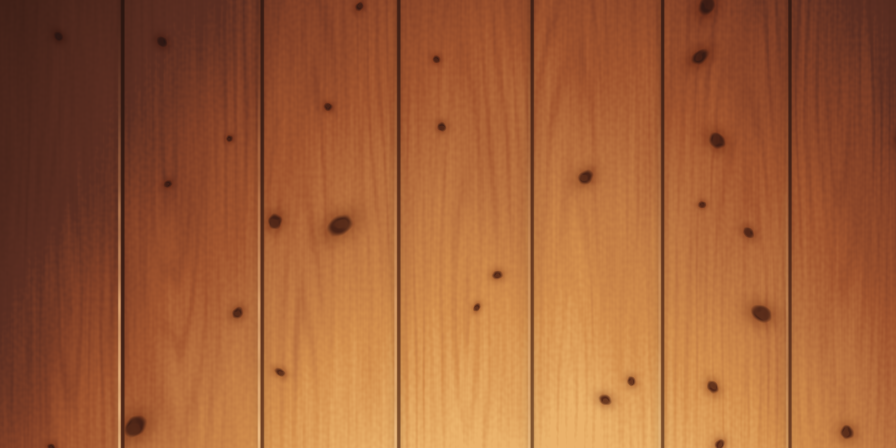
Give the GLSL for this texture, as a Shadertoy shader.

```glsl
const float TAU = 6.2831853;
const float BOARD_WIDTH = 0.15;   // average, as a share of canvas width
const int KNOT_SLOTS = 8;

float hash(vec2 p) {
    return fract(sin(dot(p, vec2(127.1, 311.7))) * 43758.545);
}

vec2 gradient(vec2 cell) {
    float angle = TAU * hash(cell);
    return vec2(cos(angle), sin(angle));
}

// Gradient noise, roughly -0.7 to 0.7
float noise(vec2 p) {
    vec2 i = floor(p), f = p - i;
    vec2 w = f * f * f * (f * (f * 6.0 - 15.0) + 10.0);
    vec2 e = vec2(1.0, 0.0);
    float low = mix(dot(gradient(i), f), dot(gradient(i + e.xy), f - e.xy), w.x);
    float high = mix(dot(gradient(i + e.yx), f - e.yx), dot(gradient(i + e.xx), f - e.xx), w.x);
    return mix(low, high, w.y);
}

float band(float x, float from, float to, float soft) {
    return smoothstep(from - soft, from + soft, x) * (1.0 - smoothstep(to - soft, to + soft, x));
}

// Seam index as a continuous coordinate; boards narrow slightly to the right
float boardCoord(float u) {
    const float first = 0.135, stride = 0.1575, shrink = 0.0017;
    return (stride - sqrt(stride * stride - 4.0 * shrink * (u - first))) / (2.0 * shrink);
}

// Warm wood tones from shade to full light
vec3 woodTone(float light) {
    vec3 tones[6] = vec3[6](
        vec3(0.36, 0.18, 0.13), vec3(0.51, 0.25, 0.15), vec3(0.63, 0.33, 0.18),
        vec3(0.73, 0.45, 0.25), vec3(0.83, 0.56, 0.30), vec3(0.92, 0.70, 0.42));
    float t = clamp(light, 0.0, 1.0) * 5.0;
    int i = min(int(t), 4);
    return mix(tones[i], tones[i + 1], t - float(i)) * (1.0 + 0.6 * max(min(light, 0.0), -0.6));
}

// Lamp glow, strongest low and right of centre
float lampLight(vec2 uv) {
    float off = uv.x - 0.58;
    return 1.0 - 0.7 * uv.y - 2.4 * off * off;
}

// Dark core in x, soft stained halo in y
vec2 knots(vec2 p, float board, float width, float soft) {
    float density = 0.5 + 0.3 * cos(TAU * (board - 2.0) / 3.0);
    vec2 result = vec2(0.0);
    for (int i = 0; i < KNOT_SLOTS; i++) {
        vec2 seed = vec2(float(i) + 3.0, board * 7.0 + 11.0);
        if (hash(seed) > density) continue;
        vec2 centre = vec2((hash(seed + 20.3) - 0.5) * width * 0.9,
                           (float(i) + hash(seed + 41.7)) / float(KNOT_SLOTS));
        float radius = mix(0.007, 0.024, pow(hash(seed + 63.1), 2.0));
        vec2 d = p - centre;
        d.y += 0.7 * d.x * (hash(seed + 85.9) - 0.5);
        d.x *= mix(0.75, 1.15, hash(seed + 97.3));
        float dist = length(d) + radius * 0.18 * noise(d / radius + seed);
        float core = 1.0 - smoothstep(radius * 0.7 - soft, radius + soft, dist);
        float heart = 0.78 + 0.22 * smoothstep(0.3, 0.8, dist / radius + noise(d / radius + seed));
        float halo = exp(-dot(d, d) / (radius * radius * 2.5));
        result = max(result, vec2(core * heart, halo));
    }
    return result;
}

// Growth rings drawn out into tall arches, with uneven fibres
float grain(vec2 p, float board, float bend) {
    vec2 seed = vec2(board, 5.0);
    vec2 heart = vec2((hash(seed) - 0.5) * 0.12, hash(seed + 9.0));
    float warp = 0.022 * noise(vec2(p.x * 9.0, p.y * 1.6) + board * 13.0);
    warp += 0.008 * noise(vec2(p.x * 40.0, p.y * 2.0) + board * 19.0);
    float r = length((p - heart) * vec2(1.0, 0.1)) + warp + 0.008 * bend;
    float rings = pow(0.5 + 0.5 * sin(r * TAU * 44.0), 2.5) - 0.33;
    float strength = max(0.0, 0.55 + 1.4 * noise(vec2(p.x * 14.0, p.y * 2.0) + board * 31.0));
    float fibres = noise(vec2(p.x * 75.0, p.y * 3.0) + board * 17.0);
    fibres += 0.8 * noise(vec2(p.x * 170.0, p.y * 7.0) + board * 29.0);
    return 0.055 * fibres - 0.07 * rings * strength;
}

void mainImage(out vec4 fragColor, in vec2 fragCoord) {
    vec2 uv = fragCoord / iResolution.xy;
    float soft = 1.0 / iResolution.y;
    float width = BOARD_WIDTH * iResolution.x / iResolution.y;

    // Position within the board, in canvas heights
    float coord = boardCoord(uv.x);
    float board = floor(coord) + 1.0;
    vec2 p = vec2((fract(coord) - 0.5) * width, uv.y);

    // Lit wood with board, grain and blotch variation
    vec2 knot = knots(p, board, width, soft);
    float light = lampLight(uv) + 0.05 * (hash(vec2(board, 2.0)) - 0.5);
    float tone = light + grain(p, board, knot.y);
    tone += 0.07 * noise(p * vec2(9.0, 3.0) + board * 23.0);
    tone += 0.05 * noise(p * 95.0 + board * 37.0);
    vec3 color = woodTone(tone);

    // Knots and their reddish stain
    vec3 knotColor = mix(vec3(0.15, 0.08, 0.07), vec3(0.32, 0.14, 0.08), clamp(light, 0.0, 1.0));
    color *= mix(vec3(1.0), vec3(0.78, 0.66, 0.6), knot.y);
    color = mix(color, knotColor, 0.9 * knot.x);

    // Grooves: soft shade, thin dark gap, lit edge on the left
    float seam = (coord - round(coord)) * width;
    float wear = 0.85 + 0.4 * noise(vec2(round(coord) * 5.0, uv.y * 14.0));
    float glint = wear * (1.0 - 0.75 * uv.x) * (1.0 - smoothstep(0.25, 1.0, uv.y));
    vec3 gapColor = woodTone(light - 0.35) * 0.6;
    vec3 edgeColor = mix(vec3(0.80, 0.48, 0.28), vec3(0.98, 0.80, 0.58), 1.0 - uv.y);
    color *= 1.0 - 0.16 * exp(-abs(seam) / 0.008);
    color = mix(color, gapColor, 0.85 * band(seam, 0.0, 0.0075, soft));
    color = mix(color, edgeColor, clamp(glint, 0.0, 1.0) * band(seam, -0.006, -0.0005, soft));

    fragColor = vec4(color, 1.0);
}
```
